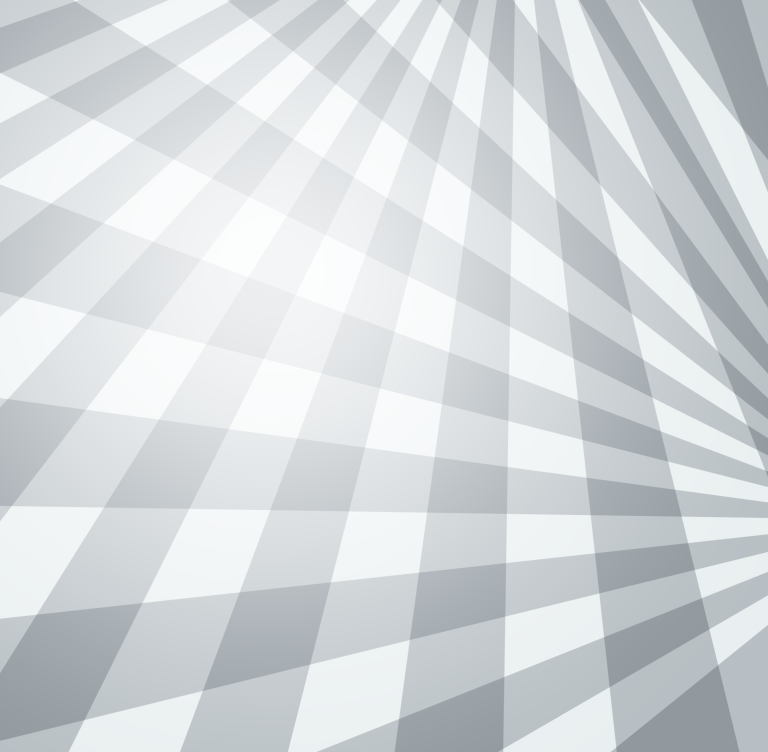
Give the GLSL for this background, as a Shadertoy shader.

```glsl
// Two fans of translucent rays, one from above and one from the right,
// cross into a curved silver checkerboard. Each fan toggles shade at a series
// of straight edges; a soft glow washes out the shade around its centre.

#define TOP_ORIGIN vec2(0.688, 1.202)
#define SIDE_ORIGIN vec2(1.194, 0.3085)
#define GLOW_CENTER vec2(0.36, 0.64)
#define GLOW_RADIUS 0.80
#define SHADE_MIN 0.03
#define SHADE_MAX 0.20
#define FIRST_EDGE -5
#define LAST_EDGE 13

const vec3 GLOW_WHITE = vec3(0.988, 0.992, 0.994);
const vec3 SILVER = vec3(0.915, 0.937, 0.942);
const vec3 SHADE_TINT = vec3(1.06, 1.0, 0.93);

// Angle of a numbered ray edge: the rays narrow as the number grows
float edgeAngle(float n, float cubic) {
    return radians(0.9 + n * (7.0 + n * (-0.17 + n * cubic)));
}

// Shade of a fan, 0 or 1; ray.x runs along its axis and ray.y across it
float fanShade(vec2 ray, float cubic) {
    float shade = 1.0;
    float halfPixel = 0.75 / iResolution.y;
    for (int i = FIRST_EDGE; i <= LAST_EDGE; i++) {
        float angle = edgeAngle(float(i), cubic);
        float edgeDistance = ray.y * cos(angle) - ray.x * sin(angle);
        float crossed = smoothstep(-halfPixel, halfPixel, edgeDistance);
        shade = mix(shade, 1.0 - shade, crossed);
    }
    return shade;
}

void mainImage(out vec4 fragColor, in vec2 fragCoord) {
    vec2 p = fragCoord / iResolution.y;

    // Turn each fan so that its axis points along x
    vec2 fromTop = p - TOP_ORIGIN;
    vec2 fromSide = p - SIDE_ORIGIN;
    float topShade = fanShade(-fromTop.yx, 0.0035);
    float sideShade = fanShade(vec2(-fromSide.x, fromSide.y), 0.0046);

    // Glow: bright base and faint shade at the centre
    float falloff = smoothstep(0.0, GLOW_RADIUS, distance(p, GLOW_CENTER));
    vec3 base = mix(GLOW_WHITE, SILVER, falloff);
    vec3 layer = 1.0 - SHADE_TINT * mix(SHADE_MIN, SHADE_MAX, falloff);

    // Overlapping rays multiply
    vec3 color = base * mix(vec3(1.0), layer, topShade)
                      * mix(vec3(1.0), layer, sideShade);
    fragColor = vec4(color, 1.0);
}
```
